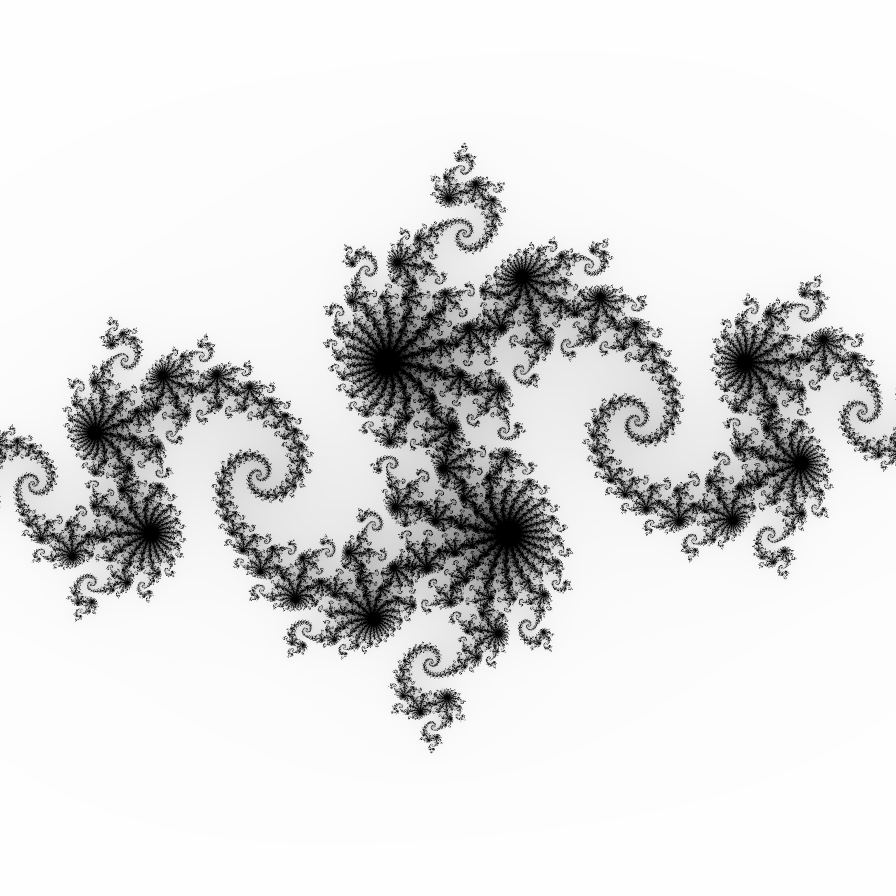
Give the GLSL for this background, as a WebGL 1 fragment shader.

```glsl
precision highp float;

uniform vec2 u_resolution;

const vec2 JULIA_SEED = vec2(-0.8, -0.156);
const float VIEW_SPAN = 2.5;         // width of the plane shown on the canvas
const int MAX_STEPS = 256;
const float ESCAPE_RADIUS = 2.0;
const float SAMPLE_SPREAD = 0.36;    // distance between subsamples, in pixels
const vec3 PAPER = vec3(1.0);
const vec3 INK = vec3(0.0);

vec2 complexSquare(vec2 z) {
    return vec2(z.x * z.x - z.y * z.y, 2.0 * z.x * z.y);
}

// Fraction of the allowed steps taken before the orbit escapes
float escapeTime(vec2 z) {
    float steps = 0.0;
    for (int i = 0; i < MAX_STEPS; i++) {
        if (dot(z, z) > ESCAPE_RADIUS * ESCAPE_RADIUS) break;
        z = complexSquare(z) + JULIA_SEED;
        steps += 1.0;
    }
    return steps / float(MAX_STEPS);
}

void main() {
    float unitsPerPixel = VIEW_SPAN / min(u_resolution.x, u_resolution.y);
    vec2 centered = gl_FragCoord.xy - 0.5 * u_resolution;

    // Average a 2 x 2 grid of subsamples to soften the filaments
    float darkness = 0.0;
    for (int j = 0; j < 2; j++) {
        for (int i = 0; i < 2; i++) {
            vec2 offset = (vec2(float(i), float(j)) - 0.5) * SAMPLE_SPREAD;
            darkness += 0.25 * escapeTime((centered + offset) * unitsPerPixel);
        }
    }

    gl_FragColor = vec4(mix(PAPER, INK, darkness), 1.0);
}
```
